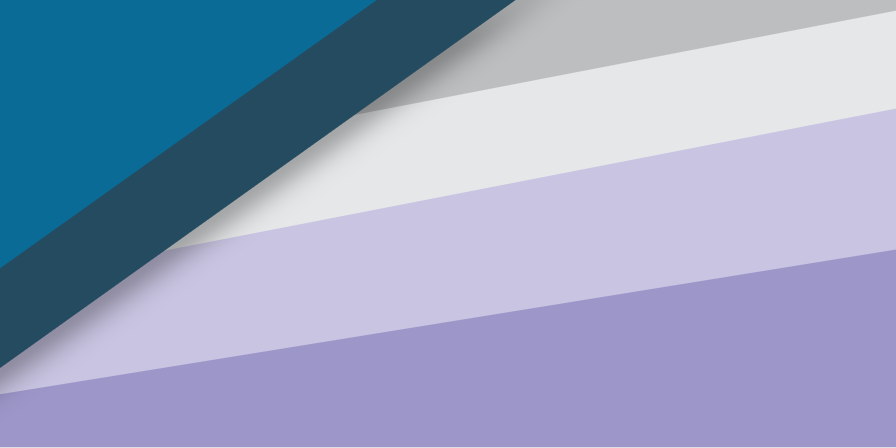
This background is drawn by a WebGL 1 fragment shader. Its source:

```glsl
precision highp float;
// Slanted paper bands in grey and lavender under a teal and navy corner with a soft shadow.

uniform vec2 u_resolution;

#define TEAL     vec3(0.035, 0.420, 0.590)
#define NAVY     vec3(0.145, 0.294, 0.380)
#define GREY     vec3(0.742, 0.747, 0.752)
#define WHITE    vec3(0.900, 0.906, 0.914)
#define LAVENDER vec3(0.785, 0.770, 0.885)
#define PURPLE   vec3(0.615, 0.592, 0.788)
#define SHADOW_STRENGTH 0.28
#define SHADOW_WIDTH    0.048
#define RIM_HEIGHT      0.002

// Signed distance to the line y = height + slope * x, positive above it.
float lineDistance(vec2 p, float height, float slope) {
  return (p.y - height - slope * p.x) / sqrt(1.0 + slope * slope);
}

// Antialiased coverage of the positive side of an edge.
float coverage(float distance) {
  return clamp(distance * u_resolution.y + 0.5, 0.0, 1.0);
}

void main() {
  // Canvas spans 2 by 1 units, origin at the lower left.
  vec2 p = gl_FragCoord.xy / u_resolution * vec2(2.0, 1.0);

  // Shallow bands, stacked from bottom to top.
  vec3 color = PURPLE;
  color = mix(color, LAVENDER, coverage(lineDistance(p, 0.1200, 0.1615)));
  color = mix(color, WHITE, coverage(lineDistance(p, 0.3693, 0.1942)));
  color = mix(color, GREY, coverage(lineDistance(p, 0.5910, 0.1926)));

  // Shadow cast by the corner, fading towards its upper end.
  float navyEdge = lineDistance(p, 0.1784, 0.7138);
  float falloff = min(navyEdge, 0.0) / SHADOW_WIDTH;
  float endFade = 1.0 - 0.6 * smoothstep(0.88, 1.02, p.y);
  color *= 1.0 - SHADOW_STRENGTH * endFade * exp(-falloff * falloff);

  // Steep corner layers.
  color = mix(color, NAVY, coverage(navyEdge));
  color = mix(color, TEAL, coverage(lineDistance(p, 0.4010, 0.7122)));

  // Thin pale rim along the bottom.
  color = mix(color, WHITE, coverage(RIM_HEIGHT - p.y));

  gl_FragColor = vec4(color, 1.0);
}
```
